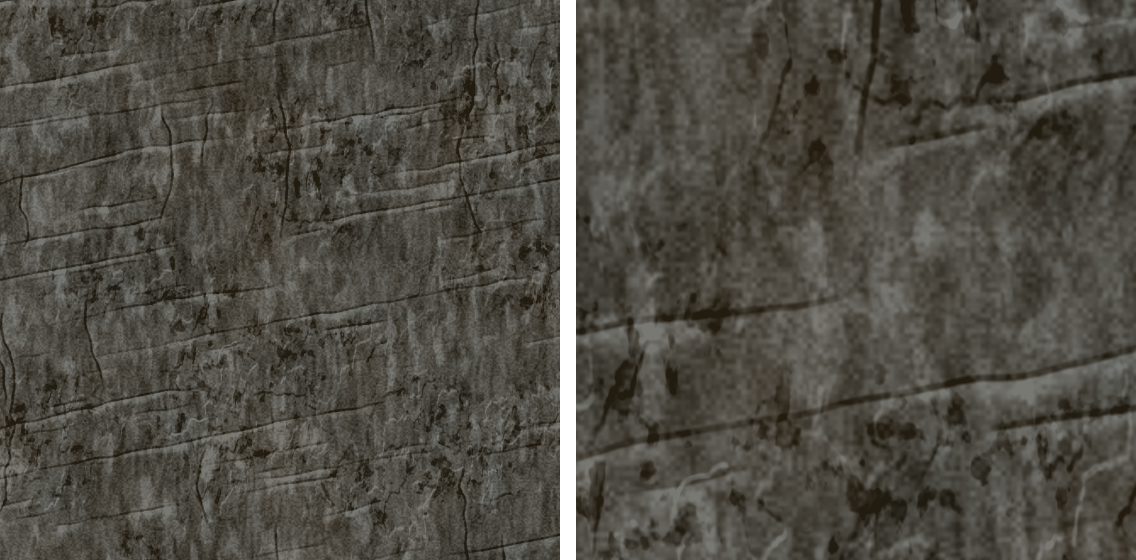
Left: the whole. Right: its middle third, enlarged.
A Shadertoy shader for this texture:

```glsl
const vec3 DARK_STONE = vec3(0.17, 0.15, 0.11);
const vec3 PALE_STONE = vec3(0.44, 0.44, 0.42);
const vec3 RUST_TINT = vec3(0.012, -0.002, -0.012);
const float BASE_TONE = 0.46;
const float BED_SLOPE = 0.18;
const float BED_SPACING = 0.088;
const float CHIP_SPACING = 0.047;
const float CRACK_SPACING = 0.12;
const float LIP_LIGHT = 0.50;
const float CRACK_DARK = 0.55;
const float RELIEF = 0.50;
const float STREAKS = 0.42;
const float GRAIN = 0.40;
const vec2 LIGHT_STEP = vec2(-0.0015, 0.004);

float hash(vec2 p) {
    vec3 q = fract(p.xyx * 0.1031);
    q += dot(q, q.yzx + 33.33);
    return fract((q.x + q.y) * q.z);
}

float noise(vec2 p) {
    vec2 cell = floor(p), f = fract(p);
    f = f * f * (3.0 - 2.0 * f);
    float low = mix(hash(cell), hash(cell + vec2(1, 0)), f.x);
    float high = mix(hash(cell + vec2(0, 1)), hash(cell + vec2(1, 1)), f.x);
    return mix(low, high, f.y);
}

float fbm(vec2 p) {
    float sum = 0.0, weight = 0.533;
    for (int i = 0; i < 4; i++) {
        sum += weight * noise(p);
        p = p * 2.03 + 17.7;
        weight *= 0.5;
    }
    return sum;
}

// Flaked surface height with steep, broken edges
float flakes(vec2 p) {
    return smoothstep(0.47, 0.55, fbm(p * vec2(34.0, 22.0) + 51.0));
}

// Tilted bedding planes: a dark seam above a ragged pale lip
float ledges(vec2 p, float spacing, float cover, float stretch, float seed) {
    float sum = 0.0;
    float height = p.y - BED_SLOPE * p.x;
    float row = floor(height / spacing);
    for (int i = -1; i <= 1; i++) {
        float id = row + float(i);
        float key = id * 7.3 + seed;
        float shift = hash(vec2(id + 60.0, seed));
        float bed = (id + 0.2 + 0.6 * shift) * spacing;
        bed += 0.018 * (noise(vec2(p.x * 4.0, key)) - 0.5);
        bed += 0.006 * (noise(vec2(p.x * 30.0, key)) - 0.5);
        float d = height - bed;
        float present = smoothstep(cover, cover + 0.18,
            noise(vec2(p.x * stretch + shift * 40.0, key + 90.0)));
        float lip = 0.003 + 0.02 * noise(vec2(p.x * 70.0, key)) * noise(vec2(p.x * 13.0, key + 30.0));
        float pale = smoothstep(-lip - 0.005, -lip * 0.4, d) * (1.0 - smoothstep(-0.001, 0.002, d));
        float seam = 1.0 - smoothstep(0.0006, 0.0034, abs(d - 0.0028));
        float glow = smoothstep(0.15, 0.65, noise(vec2(p.x * 11.0, key + 150.0)));
        float depth = 0.35 + 0.65 * noise(vec2(p.x * 17.0, key + 210.0));
        sum += present * (LIP_LIGHT * pale * glow - CRACK_DARK * seam * depth);
    }
    return sum;
}

// Short wandering cracks that run down the face
float uprightCracks(vec2 p) {
    float sum = 0.0;
    float column = floor(p.x / CRACK_SPACING);
    for (int i = -1; i <= 1; i++) {
        float id = column + float(i);
        float key = id * 9.1 + 300.0;
        float path = (id + hash(vec2(id + 80.0, 5.0))) * CRACK_SPACING;
        path += 0.05 * (noise(vec2(p.y * 7.0, key)) - 0.5);
        path += 0.014 * (noise(vec2(p.y * 38.0, key)) - 0.5);
        float d = p.x - path;
        float present = smoothstep(0.58, 0.72, noise(vec2(p.y * 8.0, key + 40.0)));
        float gap = 1.0 - smoothstep(0.0006, 0.0036, abs(d));
        float rim = smoothstep(0.001, 0.004, d) * (1.0 - smoothstep(0.005, 0.012, d));
        sum += present * (0.2 * rim - CRACK_DARK * gap);
    }
    return sum;
}

void mainImage(out vec4 fragColor, in vec2 fragCoord) {
    vec2 uv = fragCoord / iResolution.y;
    vec2 warped = uv + 0.012 * (vec2(noise(uv * 22.0), noise(uv * 22.0 + 70.0)) - 0.5);
    float rough = smoothstep(0.28, 0.7, noise(uv * 8.0 + 13.0));

    // Weathered mottling and vertical streaks
    float tone = BASE_TONE;
    tone += 0.40 * (fbm(uv * 6.0 + 5.0) - 0.5);
    tone += 0.55 * (fbm(uv * vec2(40.0, 15.0)) - 0.5);
    tone += STREAKS * (noise(warped * vec2(150.0, 32.0)) - 0.5);

    // Flakes lit from above, pale scars and dark pits
    tone += RELIEF * (0.3 + 0.7 * rough) * (flakes(warped) - flakes(warped + LIGHT_STEP));
    tone += 0.34 * smoothstep(0.58, 0.72, fbm(warped * vec2(46.0, 23.0) + 120.0));
    tone -= 0.50 * rough * smoothstep(0.60, 0.73, fbm(warped * vec2(72.0, 52.0) + 210.0));

    // Bedding and cracks
    tone += ledges(uv, BED_SPACING, 0.38, 3.5, 20.0);
    tone += 0.75 * ledges(uv, CHIP_SPACING, 0.60, 9.0, 470.0);
    tone += uprightCracks(uv);

    // Fine mineral grain
    tone += GRAIN * (noise(uv * 330.0) - 0.5);

    vec3 color = mix(DARK_STONE, PALE_STONE, clamp(tone, -0.15, 1.12));
    color += RUST_TINT * 2.0 * (fbm(uv * 9.0 + 340.0) - 0.45);
    fragColor = vec4(color, 1.0);
}
```
